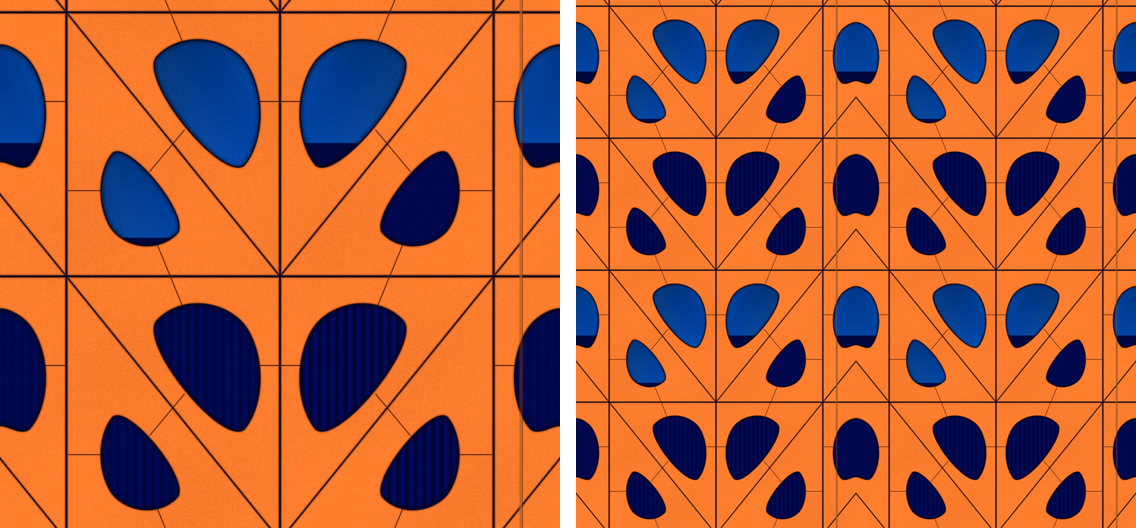
Left: one tile. Right: repeated 2 by 2.
Give the GLSL for this pattern, as a WebGL 2 fragment shader.

```glsl
#version 300 es
precision highp float;
// Orange facade cladding with egg-shaped windows, mirrored about the centre line.
// Each panel holds a large egg, the same egg turned and shrunk, a diagonal and thin
// joints. A narrow bay folds across the side edges, and two rows wrap vertically.
uniform vec2 u_resolution;
out vec4 outColor;

#define ASPECT 0.9414      // canvas height, in canvas widths
#define ROWS 2.0
#define ROW_OFFSET 0.022   // first row joint below the top edge
#define PANEL_W 0.3815
#define EGG_SIZE 0.125
#define SMALL_SCALE 0.74
#define MAIN_JOINT 0.0019  // half widths of the joints
#define DIAGONAL_JOINT 0.0012
#define THIN_JOINT 0.0008
#define BLIND_SLATS 64.0
#define CABLE_X 0.930
#define GRAIN 0.035

const float TAU = 6.2831853;
const vec3 ORANGE = vec3(0.99, 0.49, 0.18);
const vec3 TAN = vec3(0.82, 0.47, 0.23);
const vec3 BROWN = vec3(0.39, 0.14, 0.05);
const vec3 INK = vec3(0.05, 0.02, 0.11);
const vec3 NAVY = vec3(0.01, 0.03, 0.31);
const vec3 SKY = vec3(0.01, 0.24, 0.56);

float hash(vec2 p) {
  return fract(sin(dot(p, vec2(127.1, 311.7))) * 4375.85);
}

// Tilted egg as an implicit norm: a flat lower-right flank, a full upper-left one.
float eggNorm(vec2 p) {
  vec2 q = vec2(p.x * 0.637 - p.y * 0.771, p.x * 0.771 + p.y * 0.637) / EGG_SIZE;
  q.y -= 0.131;
  q.x += 0.017 + 0.176 * q.y;
  bool flank = q.y > 0.0;
  float e = flank ? 2.1 : 1.8;
  q = max(abs(vec2(q.x, q.y / (flank ? 0.323 : 0.9375))), 1e-4);
  return pow(pow(q.x, e) + pow(q.y, e), 1.0 / e) - 1.0;
}

// Divide by the gradient to get an approximate distance.
float eggDistance(vec2 p) {
  vec2 h = vec2(0.0005, 0.0);
  float f = eggNorm(p);
  vec2 g = vec2(eggNorm(p + h.xy) - f, eggNorm(p + h.yx) - f) / h.x;
  return f / max(length(g), 1e-3);
}

float segment(vec2 p, vec2 a, vec2 b) {
  vec2 ab = b - a;
  return length(p - a - ab * clamp(dot(p - a, ab) / dot(ab, ab), 0.0, 1.0));
}

float stroke(float d, float halfWidth, float aa) {
  return 1.0 - smoothstep(halfWidth - aa, halfWidth + aa, d);
}

void main() {
  vec2 uv = gl_FragCoord.xy / u_resolution;
  float aa = 0.9 / u_resolution.x;

  // Fold into mirrored panels; y runs downwards inside a row.
  float rowH = ASPECT / ROWS;
  float down = (1.0 - uv.y) * ASPECT - ROW_OFFSET;
  float row = mod(floor(down / rowH), ROWS);
  float mirrorX = abs(uv.x - 0.5);
  bool bay = mirrorX > PANEL_W;
  bool rightSide = uv.x > 0.5;
  vec2 p = vec2(bay ? mirrorX - PANEL_W : mirrorX, mod(down, rowH));

  // Cladding: broad tonal drift, panel tint and fine grain.
  float drift = sin(TAU * (uv.x * 2.0 + uv.y)) + sin(TAU * (uv.y * 3.0 - uv.x * 2.0) + 1.7);
  float panel = bay ? 2.0 : float(rightSide);
  float grain = hash(floor(uv * vec2(256.0, 241.0))) - 0.5;
  vec3 color = ORANGE * (1.0 + 0.008 * drift + GRAIN * grain
    + 0.02 * (hash(vec2(panel, row)) - 0.5));

  // Joints, each with a soft brown shoulder.
  float frame = min(min(mirrorX, abs(mirrorX - PANEL_W)), min(p.y, rowH - p.y));
  vec2 slope = 1.0 / vec2(PANEL_W, rowH);
  float diagonal = abs(dot(p, slope) - 1.0) / length(slope);
  vec2 wrapped = vec2(p.x, p.y - rowH * step(0.5 * rowH, p.y));
  float thin = segment(p, vec2(0.171, 0.210), vec2(0.232, 0.283));
  thin = min(thin, segment(wrapped, vec2(0.219, -0.056), vec2(0.174, 0.053)));
  thin = min(thin, segment(p, vec2(0.0, 0.159), vec2(0.04, 0.159)));
  thin = min(thin, segment(p, vec2(0.315, 0.318), vec2(PANEL_W, 0.318)));
  float joint = min(frame - MAIN_JOINT, diagonal - DIAGONAL_JOINT);
  color = mix(color, BROWN, 0.55 * stroke(joint, 0.0008, 2.0 * aa));
  color = mix(color, INK, stroke(joint, 0.0, aa));
  color = mix(color, BROWN * 0.7, stroke(thin, THIN_JOINT, aa));

  // Windows; the fold through the bay is rounded so its halves join softly.
  float toEdge = 0.5 - mirrorX;
  float eggX = bay ? 0.5 - PANEL_W - length(vec2(toEdge, 0.016)) : p.x;
  vec2 big = vec2(eggX, p.y) - vec2(0.130, 0.163);
  vec2 small = p - vec2(0.250, 0.332);
  float bigD = eggDistance(big);
  float smallD = eggDistance(-small / SMALL_SCALE) * SMALL_SCALE;
  bool isSmall = smallD < bigD;
  float d = min(bigD, smallD);
  vec2 w = isSmall ? small : big;

  // Glass: sky above with some dark ledges, slatted blinds below.
  bool lit = row < 0.5 && !(isSmall && rightSide);
  bool ledge = bay || (rightSide != isSmall);
  vec3 sky = SKY * (1.02 - 1.4 * w.x + 0.8 * w.y) + 0.02 * sin(w.x * 30.0 + w.y * 18.0);
  float slats = 0.5 + 0.5 * cos(TAU * BLIND_SLATS * mirrorX);
  float blind = row < 0.5 ? 0.0 : (bay ? 0.2 : (rightSide ? 0.6 : 0.4));
  vec3 glass = NAVY * (1.0 + blind * (slats - 0.6));
  if (lit) glass = mix(sky, NAVY * 0.8, ledge ? smoothstep(-aa, aa, w.y - 0.070) : 0.0);
  glass *= 1.0 - 0.4 * smoothstep(-0.012, 0.0, d) + 0.06 * grain;
  glass = mix(glass, INK, smoothstep(-0.0025 - aa, -0.0025 + aa, d));
  color = mix(color, BROWN, 0.5 * stroke(d, 0.001, 2.0 * aa));
  color = mix(color, glass, stroke(d, 0.0, aa));

  // Hanging cable beside the right-hand bay.
  float cable = uv.x - CABLE_X;
  color = mix(color, TAN * 0.8, (d < 0.0 ? 0.3 : 0.75) * stroke(abs(cable), 0.0025, aa));
  color = mix(color, BROWN, 0.6 * stroke(abs(cable - 0.003), 0.0007, aa));
  outColor = vec4(clamp(color, 0.0, 1.0), 1.0);
}
```
